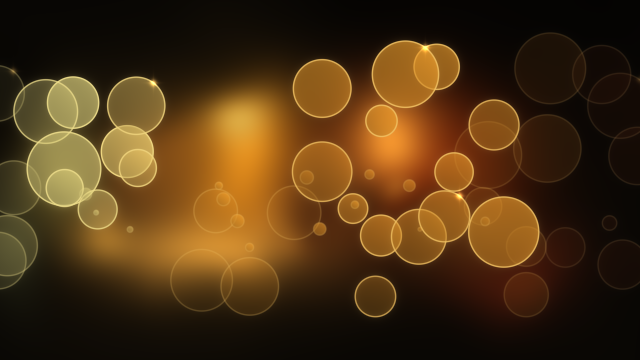
Write a WebGL 1 fragment shader that draws this background.

```glsl
precision highp float;

uniform vec2 u_resolution;

const float TAU = 6.28318;
const int MAX_DISCS = 16;
const int BLOB_COUNT = 12;

float hash(vec2 p) {
  return fract(sin(dot(p, vec2(127.1, 311.7))) * 43758.5453);
}

float noise(vec2 p) {
  vec2 cell = floor(p);
  vec2 f = fract(p);
  f = f * f * (3.0 - 2.0 * f);
  float low = mix(hash(cell), hash(cell + vec2(1.0, 0.0)), f.x);
  float high = mix(hash(cell + vec2(0.0, 1.0)), hash(cell + 1.0), f.x);
  return mix(low, high, f.y);
}

// Soft elliptical light blended over the base colour
vec3 glow(vec3 base, vec2 p, vec2 center, vec2 radii, vec3 tint, float strength) {
  vec2 d = (p - center) / radii;
  return mix(base, tint, strength * exp(-dot(d, d)));
}

// Out-of-focus lights, bent slightly by noise
vec3 backdrop(vec2 p) {
  vec2 bend = vec2(noise(p * 5.0), noise(p * 5.0 + 19.0)) - 0.5;
  vec2 q = p + 0.07 * bend;
  vec3 c = vec3(0.026, 0.020, 0.012) * (0.4 + noise(p * 3.0 + 7.0));
  c = glow(c, q, vec2(0.58, 0.46), vec2(0.46, 0.34), vec3(0.20, 0.15, 0.06), 0.8);
  c = glow(c, q, vec2(0.75, 0.45), vec2(0.42, 0.22), vec3(0.42, 0.20, 0.06), 0.75);
  c = glow(c, q, vec2(1.16, 0.55), vec2(0.27, 0.20), vec3(0.50, 0.15, 0.03), 0.95);
  c = glow(c, q, vec2(1.42, 0.25), vec2(0.17, 0.12), vec3(0.32, 0.10, 0.04), 0.8);
  c = glow(c, q, vec2(0.02, 0.32), vec2(0.10, 0.18), vec3(0.20, 0.21, 0.12), 0.6);
  c = glow(c, q, vec2(0.17, 0.52), vec2(0.13, 0.15), vec3(0.48, 0.42, 0.18), 0.8);
  // Scattered warm blobs give the band its uneven light
  for (int i = 0; i < BLOB_COUNT; i++) {
    vec2 key = vec2(float(i), 4.0);
    vec2 spot = vec2(0.3 + 0.09 * float(i), 0.30 + 0.32 * hash(key));
    float size = mix(0.04, 0.10, hash(key + 9.0));
    vec3 tint = mix(vec3(0.13, 0.07, 0.03), vec3(0.74, 0.43, 0.13), hash(key + 17.0));
    c = glow(c, q, spot, vec2(size), tint, 0.5);
  }
  c = glow(c, q, vec2(0.30, 0.35), vec2(0.11, 0.07), vec3(0.68, 0.48, 0.17), 0.8);
  c = glow(c, q, vec2(0.60, 0.32), vec2(0.23, 0.12), vec3(0.84, 0.58, 0.21), 0.95);
  c = glow(c, q, vec2(0.67, 0.56), vec2(0.14, 0.17), vec3(0.90, 0.55, 0.10), 1.0);
  c = glow(c, q, vec2(0.65, 0.64), vec2(0.08, 0.08), vec3(0.88, 0.70, 0.29), 0.85);
  c = glow(c, q, vec2(0.90, 0.42), vec2(0.06, 0.13), vec3(0.25, 0.11, 0.04), 0.7);
  c = glow(c, q, vec2(1.08, 0.60), vec2(0.12, 0.11), vec3(0.95, 0.58, 0.18), 1.0);
  return c;
}

// Pale yellow at the left, gold in the middle, dim red at the right
vec3 lightTint(float x) {
  vec3 pale = vec3(0.87, 0.82, 0.49);
  vec3 gold = vec3(0.88, 0.58, 0.16);
  vec3 ember = vec3(0.42, 0.17, 0.07);
  vec3 tint = mix(pale, gold, smoothstep(0.2, 0.65, x));
  return mix(tint, ember, smoothstep(1.45, 1.6, x));
}

// Translucent disc with a thin bright rim; strength is (fill, rim)
vec3 disc(vec3 base, vec2 q, float radius, vec3 tint, vec2 strength, float pixel) {
  float d = length(q) - radius;
  float inside = 1.0 - smoothstep(-pixel, pixel, d);
  float shade = 0.94 + 0.14 * dot(q, vec2(0.6, 0.8)) / radius;
  vec3 c = mix(base, tint * shade, inside * strength.x);
  float line = 1.0 - smoothstep(0.0, 0.0012 + pixel, abs(d));
  float halo = 0.16 * exp(-abs(d) * 120.0);
  vec3 rimTint = mix(tint, vec3(1.0, 0.92, 0.60), 0.5);
  return mix(c, rimTint, clamp((line + halo) * strength.y, 0.0, 1.0));
}

// Small four-pointed sparkle
float glint(vec2 q) {
  float rays = exp(-abs(q.x * q.y) * 16000.0) * exp(-length(q) * 120.0);
  return 0.6 * rays + 0.5 * exp(-dot(q, q) * 14000.0);
}

// Discs spread by angle over an ellipse; sizes is (smallest, largest)
vec3 cluster(vec3 base, vec2 p, vec2 center, vec2 spread, int count,
             vec2 sizes, vec2 strength, float seed, float pixel) {
  vec3 c = base;
  for (int i = 0; i < MAX_DISCS; i++) {
    if (i >= count) break;
    vec2 key = vec2(float(i) + 1.0, seed);
    float angle = TAU * (float(i) + 0.7 * hash(key)) / float(count);
    float reach = sqrt(mix(0.12, 1.0, hash(key + 11.3)));
    vec2 spot = center + spread * reach * vec2(cos(angle), sin(angle));
    float radius = mix(sizes.x, sizes.y, hash(key + 23.7));
    // Discs near the middle of a group shine the most
    float opacity = mix(1.1 - 0.75 * reach, hash(key + 37.1), 0.4);
    vec2 power = strength * vec2(opacity, 0.6 + 0.4 * opacity);
    vec2 q = p - spot;
    c = disc(c, q, radius, lightTint(spot.x), power, pixel);
    float sparkle = step(0.8, hash(key + 51.9)) * step(0.04, radius) * strength.y;
    c += vec3(1.0, 0.75, 0.35) * sparkle * glint(q - radius * vec2(0.6, 0.8));
  }
  return c;
}

void main() {
  vec2 p = gl_FragCoord.xy / u_resolution.y;
  float pixel = 1.0 / u_resolution.y;
  vec3 c = backdrop(p);

  // Faint discs behind
  c = cluster(c, p, vec2(1.57, 0.48), vec2(0.24, 0.36), 12, vec2(0.02, 0.10), vec2(0.22, 0.18), 3.0, pixel);
  c = cluster(c, p, vec2(0.68, 0.34), vec2(0.20, 0.16), 4, vec2(0.03, 0.09), vec2(0.25, 0.28), 8.0, pixel);
  c = cluster(c, p, vec2(0.01, 0.45), vec2(0.05, 0.34), 4, vec2(0.05, 0.09), vec2(0.25, 0.35), 14.0, pixel);

  // Bright groups and small lights in front
  c = cluster(c, p, vec2(0.25, 0.57), vec2(0.20, 0.20), 8, vec2(0.045, 0.105), vec2(0.95, 0.95), 5.0, pixel);
  c = cluster(c, p, vec2(1.14, 0.50), vec2(0.34, 0.41), 13, vec2(0.04, 0.10), vec2(0.95, 0.90), 21.0, pixel);
  c = cluster(c, p, vec2(0.78, 0.42), vec2(0.60, 0.12), 14, vec2(0.005, 0.020), vec2(0.90, 0.25), 30.0, pixel);

  gl_FragColor = vec4(clamp(c, 0.0, 1.0), 1.0);
}
```
